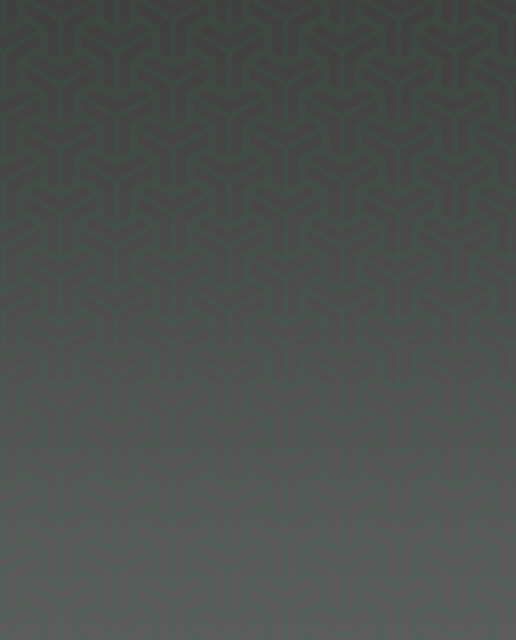
Write a WebGL 1 fragment shader that draws this pattern.

```glsl
precision highp float;
// Interlocking three-armed tripods, grey on green, under a dark-to-light vertical fade.

uniform vec2 u_resolution;

// Signed distance to one tripod: three arms with pointed ends, each split by a centre groove.
float tripod(vec2 p) {
  p.x = abs(p.x);
  vec2 upperArm = vec2(dot(p, vec2(0.866, 0.5)), dot(p, vec2(0.5, -0.866)));
  vec2 stem = vec2(-p.y, p.x);
  vec2 arm = upperArm.x > stem.x ? upperArm : stem;
  float across = abs(arm.y);
  float side = across - 0.199;
  float groove = 0.041 - across;
  float tip = dot(vec2(arm.x, across), vec2(0.866, 0.5)) - 0.549;
  return max(max(side, groove), tip);
}

// Nearest tripod on a triangular lattice of unit spacing.
float tripodLattice(vec2 p) {
  float column = floor(p.x / 0.866 + 0.5);
  float row = floor(p.y - 0.5 * p.x / 0.866 + 0.5);
  float nearest = 1.0;
  for (int i = -1; i <= 1; i++) {
    for (int j = -1; j <= 1; j++) {
      vec2 cell = vec2(column + float(i), row + float(j));
      vec2 center = vec2(0.866 * cell.x, cell.y + 0.5 * cell.x);
      nearest = min(nearest, tripod(p - center));
    }
  }
  return nearest;
}

void main() {
  vec2 uv = gl_FragCoord.xy / u_resolution.y;
  float spacing = 0.1016;
  float pixel = 1.0 / (u_resolution.y * spacing);

  float d = tripodLattice((uv - vec2(0.3585, 0.919)) / spacing);
  float ink = 1.0 - smoothstep(-0.75 * pixel, 0.75 * pixel, d);

  // The fade levels off near the top.
  float light = min(1.0 - uv.y, 1.0);
  light = mix(light, smoothstep(0.0, 1.0, light), 0.35);
  vec3 green = mix(vec3(0.238, 0.279, 0.252), vec3(0.335, 0.378, 0.357), light);
  vec3 grey = mix(vec3(0.25, 0.249, 0.249), vec3(0.368, 0.364, 0.364), light);

  gl_FragColor = vec4(mix(green, grey, ink), 1.0);
}
```
